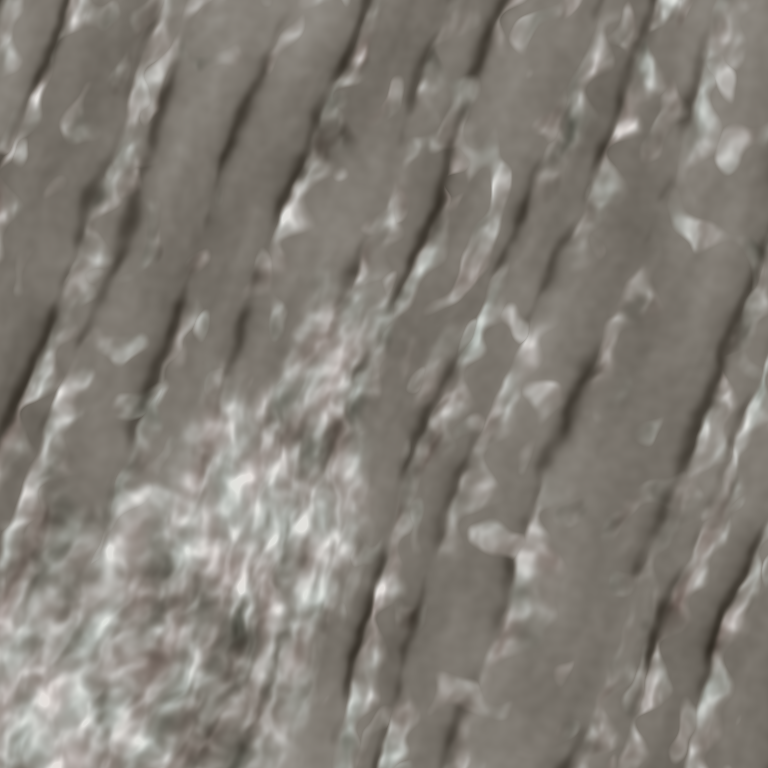
This texture is drawn by a WebGL 2 fragment shader. Its source:

```glsl
#version 300 es
precision highp float;
// Weathered bark: mottled slanted plates parted by dark cracks with pale crumbling rims,
// and a rough lichen patch. Plates are jittered stripes in a sheared, warped frame;
// the crust is embossed gradient noise, masked by the rims, the patch and loose crumbs.

uniform vec2 u_resolution;
out vec4 fragColor;

const vec2  GRAIN_DIR    = vec2(0.342, 0.940);  // unit direction of the plates
const float PLATE_COUNT  = 11.0;                // plates per canvas width
const float CRACK_WIDTH  = 0.0075;
const float CRACK_DEPTH  = 0.17;
const float SHADE_DEPTH  = 0.060;               // soft shade beside the cracks
const float RIM_WIDTH    = 0.044;
const vec2  CRUST_SCALE  = vec2(42.0, 27.0);    // crust cells across, along
const float CRUST_LIFT   = 0.135;
const float CRUST_DEPTH  = 0.25;
const float DRIFT_DEPTH  = 0.17;                // broad light and dark in the crust
const float PLATE_TONE   = 0.456;
const vec2  PATCH_FOOT   = vec2(0.12, 0.02);
const vec2  PATCH_TOP    = vec2(0.46, 0.54);
const vec3  WARM_TINT    = vec3(0.023, 0.002, -0.029);
const vec3  PALE_TINT    = vec3(0.008, 0.003, -0.014);
const vec3  ROSE_TINT    = vec3(0.022, -0.009, -0.004);

float hash1(float n) {
    return fract(sin(n * 91.37 + 4.1) * 4375.85);
}

vec2 gradient(vec2 cell) {
    vec3 h = fract(cell.xyx * vec3(0.1031, 0.1030, 0.0973));
    h += dot(h, h.yzx + 33.33);
    float angle = 6.2832 * fract((h.x + h.y) * h.z);
    return vec2(cos(angle), sin(angle));
}

// Gradient noise, roughly -1 to 1
float noise(vec2 p) {
    vec2 i = floor(p), f = fract(p);
    vec2 w = f * f * f * (f * (f * 6.0 - 15.0) + 10.0);
    vec2 e = vec2(0.0, 1.0);
    float a = dot(gradient(i), f);
    float b = dot(gradient(i + e.yx), f - e.yx);
    float c = dot(gradient(i + e.xy), f - e.xy);
    float d = dot(gradient(i + e.yy), f - e.yy);
    return 1.5 * mix(mix(a, b, w.x), mix(c, d, w.x), w.y);
}

// Height of the crumbly crust
float crustHeight(vec2 q) {
    vec2 s = q * CRUST_SCALE;
    s += 0.15 * vec2(noise(s * 0.7 + 7.0), noise(s * 0.7 + 31.0));
    return noise(s) + 0.36 * noise(s * 2.1 + 13.0) + 0.8 * noise(s * 0.5 + 53.0);
}

// Lichen cover: a tapered capsule with a ragged outline
float lichenPatch(vec2 p, vec2 q) {
    vec2 axis = PATCH_TOP - PATCH_FOOT;
    float t = clamp(dot(p - PATCH_FOOT, axis) / dot(axis, axis), 0.0, 1.0);
    float d = length(p - PATCH_FOOT - t * axis) - mix(0.26, 0.09, t);
    d += 0.09 * noise(q * vec2(12.0, 4.0)) + 0.04 * noise(q * vec2(32.0, 16.0));
    return 1.0 - smoothstep(-0.08, 0.04, d);
}

// Returns crack darkness, rim cover and soft shade from the nearby plate edges
vec3 plateEdges(vec2 q, float rimBias) {
    float s = q.x * PLATE_COUNT;
    vec3 result = vec3(0.0);
    for (int i = -1; i <= 1; i++) {
        float id = floor(s) + float(i);
        float edge = id + 0.6 * hash1(id);
        float d = (s - edge) / PLATE_COUNT;
        float lane = id * 17.3 + 0.5;
        float opening = smoothstep(-0.35, 0.5, noise(vec2(q.y * 5.0, lane)) + 0.35 * noise(vec2(q.y * 24.0, lane)));
        float width = CRACK_WIDTH * (0.5 + 0.7 * opening);
        float crack = exp(-d * d / (width * width)) * opening;
        float shade = exp(-d * d / (d < 0.0 ? 0.0008 : 0.0002)) * (0.25 + 0.75 * opening);
        float cover = smoothstep(-0.3, 0.2, noise(vec2(q.y * 4.0 + 40.0, lane)) + rimBias);
        float reach = RIM_WIDTH * (0.75 + 0.8 * noise(vec2(q.y * 19.0, lane + 5.0)));
        float rim = smoothstep(0.001, 0.010, d) * (1.0 - smoothstep(reach * 0.6, reach * 1.2, d));
        result = max(result, vec3(crack, rim * cover, shade));
    }
    return result;
}

void main() {
    vec2 p = gl_FragCoord.xy / min(u_resolution.x, u_resolution.y);

    // Frame aligned with the plates: x across, y along
    vec2 q = vec2(dot(p, vec2(GRAIN_DIR.y, -GRAIN_DIR.x)), dot(p, GRAIN_DIR));
    q.x += 0.032 * noise(q * vec2(3.5, 2.6) + 3.0) + 0.006 * noise(q * vec2(18.0, 13.0));
    q.x += 0.003 * noise(q * vec2(45.0, 36.0) + 19.0);

    // Where the crust lies
    float lichen = lichenPatch(p, q);
    float rimBias = 0.4 * smoothstep(0.2, 0.5, abs(p.x - 0.5)) + 0.05;
    vec3 edges = plateEdges(q, rimBias);
    float broken = smoothstep(-0.5, 0.15, noise(q * vec2(32.0, 20.0) + 90.0));
    float crumbs = smoothstep(0.3, 0.6, noise(q * vec2(24.0, 15.0) + 61.0) + 0.4 * noise(q * vec2(5.0, 3.0)));
    float crust = max(max(edges.y * mix(0.4, 1.0, broken), lichen), max(0.6 * crumbs, 0.06));

    // Plates with streaks and broad mottling
    float tone = PLATE_TONE + 0.030 * noise(q * vec2(34.0, 8.0)) + 0.060 * noise(q * vec2(8.0, 3.5));
    tone += 0.016 * noise(p * 60.0);
    tone -= SHADE_DEPTH * edges.z * (1.0 - lichen);

    // Crust lit from the upper left, gathered in light and dark drifts
    float height = crustHeight(q);
    float slope = height - crustHeight(q + vec2(-0.008, 0.009));
    float relief = 0.70 * height + 0.17 * slope;
    relief += 0.35 * relief * relief;
    float drift = noise(q * vec2(11.0, 6.0) + 27.0) + 0.5 * noise(q * vec2(21.0, 11.0) + 45.0);
    tone += crust * (CRUST_LIFT + DRIFT_DEPTH * drift + CRUST_DEPTH * relief);

    // Cracks, partly buried under the lichen
    tone -= CRACK_DEPTH * edges.x * (1.0 - 0.4 * lichen);
    tone = clamp(tone, 0.15, 0.88);

    // Warm in the shade, neutral in the light, with slight rose and cyan stains
    vec3 color = tone + mix(WARM_TINT, PALE_TINT, smoothstep(0.45, 0.75, tone));
    color += ROSE_TINT * crust * noise(q * vec2(26.0, 13.0) + 71.0);
    fragColor = vec4(color, 1.0);
}
```
